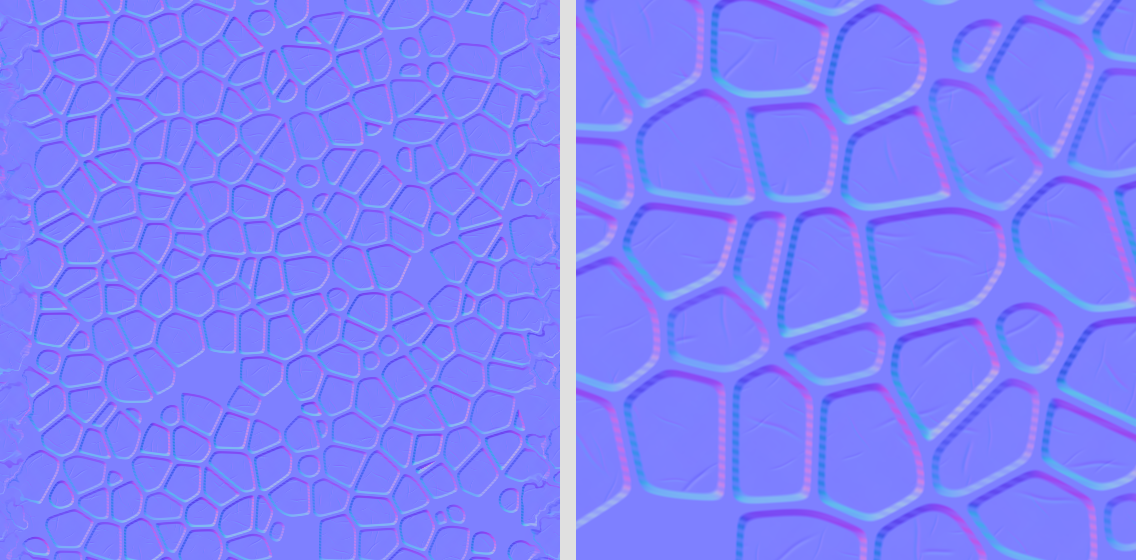
Left, the full canvas; right, a detail of the centre.
Reproduce this texture map procedurally as a WebGL 1 fragment shader.

```glsl
precision highp float;
uniform vec2 u_resolution;

vec2 hash2(vec2 p) {
  return fract(sin(vec2(dot(p, vec2(127.1, 311.7)), dot(p, vec2(269.5, 183.3)))) * 43758.55);
}

// Staggered rows give stones with five or six sides.
vec2 stoneCentre(vec2 id) {
  return id + 0.5 + 0.86 * (hash2(id) - 0.5) + vec2(0.5 * mod(id.y, 2.0) - 0.25, 0.0);
}

bool isPebble(vec2 id) {
  return hash2(id + 17.0).x > 0.8;
}

// Larger weights push the borders of a stone outwards.
float stoneWeight(vec2 id) {
  return isPebble(id) ? -0.1 : 0.2 * hash2(id + 41.0).x;
}

float power(vec2 p, vec2 id) {
  vec2 r = p - stoneCentre(id);
  return dot(r, r) - stoneWeight(id);
}

vec2 layeredSines(vec2 p) {
  return sin(p.yx * vec2(3.1, 4.3) + 1.7 * sin(p * 2.3))
       + 0.5 * sin(p.yx * vec2(9.7, 8.3) + 2.0 * sin(p * 6.1 + 1.0))
       + 0.2 * sin(p.yx * 21.0 + 2.0 * sin(p * 15.0));
}

// Rounded weighted cells: xy = inward direction, z = border distance, w = relief.
vec4 stones(vec2 p) {
  vec2 cell = floor(p), id = cell;
  float nearest = 1e3;
  for (int y = -2; y <= 2; y++)
    for (int x = -2; x <= 2; x++) {
      vec2 other = cell + vec2(x, y);
      float d = power(p, other);
      if (d < nearest) { nearest = d; id = other; }
    }

  vec2 centre = stoneCentre(id), inward = vec2(0.0);
  float total = 0.0;
  for (int y = -2; y <= 2; y++)
    for (int x = -2; x <= 2; x++) {
      if (x == 0 && y == 0) continue;
      vec2 other = id + vec2(x, y);
      vec2 away = centre - stoneCentre(other);
      float len = max(length(away), 0.01);
      float e = exp(-22.0 * (power(p, other) - nearest) / (2.0 * len));
      total += e;
      inward += e * away / len;
    }

  // Pebbles are rounded off, a few stones are missing.
  vec2 kind = hash2(id + 17.0);
  if (isPebble(id)) {
    vec2 r = centre - p;
    float e = exp(-22.0 * (0.33 + 0.15 * kind.y - length(r)));
    total += e;
    inward += e * r / max(length(r), 0.01);
  }
  float relief = step(0.025, kind.x) * (0.8 + 0.4 * kind.y);
  return vec4(normalize(inward + 1e-5), -log(total) / 22.0, relief);
}

// Short curved grooves, one per cell.
vec2 scratches(vec2 p) {
  vec2 cell = floor(p), tilt = vec2(0.0);
  for (int y = -1; y <= 1; y++)
    for (int x = -1; x <= 1; x++) {
      vec2 id = cell + vec2(x, y), h = hash2(id + 73.0);
      vec2 q = p - id - hash2(id + 29.0);
      vec2 dir = vec2(cos(6.283 * h.x), sin(6.283 * h.x));
      vec2 side = vec2(-dir.y, dir.x);
      float along = dot(q, dir);
      float across = (dot(q, side) + 0.02 * sin(along * 8.0 + h.y * 6.0)) / 0.03;
      float fade = 1.0 - smoothstep(0.1, 0.25 + 0.4 * h.y, abs(along));
      tilt += side * across * exp(-across * across) * fade;
    }
  return tilt;
}

void main() {
  vec2 uv = gl_FragCoord.xy / u_resolution;
  vec2 p = uv * 16.5;

  // Worn, crumpled strips along the left and right sides.
  float border = min(uv.x, 1.0 - uv.x) + 0.006 * layeredSines(p * 0.6).x;
  float worn = 1.0 - smoothstep(0.04, 0.065, border);
  vec2 crumple = layeredSines(p * 0.9 + 5.0);
  vec4 stone = stones(p + worn * 0.13 * crumple);

  // Narrow bevel around each stone, with fine serrations.
  float d = stone.z;
  float bevel = smoothstep(0.018, 0.05, d) * (1.0 - smoothstep(0.08, 0.12, d));
  float serration = 1.0 + 0.35 * sin(uv.y * 1150.0 + uv.x * 300.0) * abs(stone.x);
  float patchy = mix(1.0, 0.5 + 0.25 * crumple.y, worn);
  vec2 tilt = -stone.xy * bevel * stone.w * 0.39 * serration * patchy;

  // Grooves and gentle unevenness on the stone tops.
  float top = smoothstep(0.09, 0.14, d) * step(0.01, stone.w);
  tilt += scratches(p * 1.35) * mix(0.28 * top, 0.2, worn);
  tilt += scratches(p * 2.1 + 9.0 + worn * 0.15 * crumple) * mix(0.18 * top, 0.22, worn);
  tilt += layeredSines(p * 2.2) * mix(0.006 * top, 0.01, worn);

  vec3 normal = vec3(tilt.x, -tilt.y, sqrt(max(1.0 - dot(tilt, tilt), 0.0)));
  gl_FragColor = vec4(vec3(0.493, 0.5, 0.5) + 0.5 * normal, 1.0);
}
```
